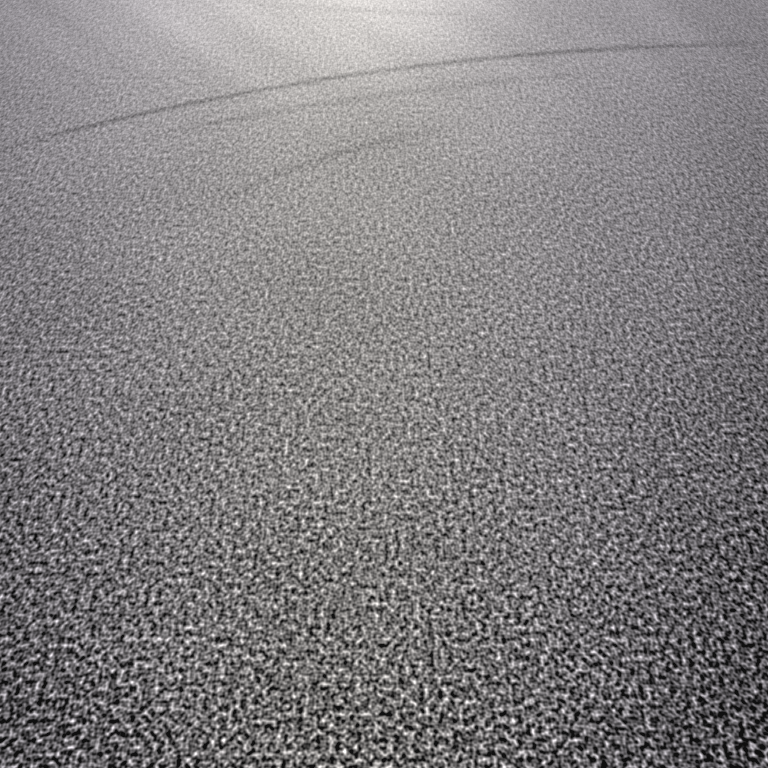
Give the GLSL for this texture, as a Shadertoy shader.

```glsl
// Grainy asphalt receding from the viewer, lit by a soft glow at the far edge.
// Gradient noise on a perspective plane makes the grain; smooth ramps make
// the light, and thin parabolic arcs make the faint tyre tracks.

#define HORIZON 1.8          // height where the plane would vanish
#define GRAIN_DENSITY 207.0  // grain cells per unit of the plane
#define GRAIN_NEAR 0.85      // grain contrast at the bottom
#define GRAIN_FAR 0.14       // grain contrast at the top
#define LIGHT_NEAR 0.41      // brightness at the bottom
#define LIGHT_FAR 0.67       // brightness at the top
#define GLOW_CENTER vec2(0.45, 1.03)
#define GLOW_SIZE vec2(0.23, 0.15)
#define GLOW_GAIN 0.20
#define VIGNETTE 0.12
#define TRACK_DEPTH 0.13

vec2 gradientAt(vec2 cell) {
    vec3 q = fract(vec3(cell.xyx) * vec3(0.1031, 0.1030, 0.0973));
    q += dot(q, q.yzx + 33.33);
    float angle = 6.28319 * fract((q.x + q.y) * q.z);
    return vec2(cos(angle), sin(angle));
}

float gradientNoise(vec2 p) {
    vec2 i = floor(p), f = p - i;
    vec2 u = f * f * f * (f * (f * 6.0 - 15.0) + 10.0);
    vec2 e = vec2(1.0, 0.0);
    float low = mix(dot(gradientAt(i), f),
                    dot(gradientAt(i + e.xy), f - e.xy), u.x);
    float high = mix(dot(gradientAt(i + e.yx), f - e.yx),
                     dot(gradientAt(i + e.xx), f - e.xx), u.x);
    return mix(low, high, u.y);
}

// Soft line along y = k.x + k.y x + k.z x^2, faded outside the span
float track(vec2 uv, vec3 k, float width, vec2 span) {
    float slope = k.y + 2.0 * k.z * uv.x;
    float d = (uv.y - k.x - uv.x * (k.y + k.z * uv.x)) / sqrt(1.0 + slope * slope);
    float fade = smoothstep(span.x, span.x + 0.2, uv.x)
               * (1.0 - smoothstep(span.y - 0.25, span.y, uv.x));
    return exp(-d * d / (width * width)) * fade;
}

// Stones of two sizes, evenly shaped but shrinking with distance
float asphaltGrain(vec2 uv) {
    float away = HORIZON - uv.y;
    vec2 plane = GRAIN_DENSITY * vec2((uv.x - 0.47) / away, -log(away));
    float n = 0.75 * gradientNoise(plane)
            + 0.60 * gradientNoise(plane * 1.73 + 41.7);
    return n + 0.35 * n * abs(n);
}

float groundLight(vec2 uv) {
    float side = 2.0 * (uv.x - 0.45);
    float light = mix(LIGHT_NEAR, LIGHT_FAR, uv.y) - VIGNETTE * side * side;
    vec2 g = (uv - GLOW_CENTER) / GLOW_SIZE;
    light += GLOW_GAIN * exp(-dot(g, g));

    // Broad wear patches, and slanted streaks near the far edge
    light += 0.035 * gradientNoise(uv * vec2(6.0, 9.0) + 3.1);
    float streak = gradientNoise(vec2(uv.x * 14.0 + uv.y * 21.0, uv.y * 4.0 - uv.x * 2.0));
    return light + 0.07 * streak * smoothstep(0.78, 1.0, uv.y);
}

void mainImage(out vec4 fragColor, in vec2 fragCoord) {
    vec2 uv = fragCoord / iResolution.xy;
    float light = groundLight(uv);

    // Tyre tracks: one clear arc and three fainter companions
    float tracks = track(uv, vec3(0.806, 0.272, -0.136), 0.0030, vec2(-0.05, 1.05));
    tracks += 0.40 * track(uv, vec3(0.774, 0.272, -0.136), 0.0045, vec2(0.10, 0.85));
    tracks += 0.45 * track(uv, vec3(0.554, 0.810, -0.571), 0.0050, vec2(0.22, 0.70));
    tracks += 0.35 * track(uv, vec3(1.010, -0.050, 0.0), 0.0040, vec2(0.28, 0.72));
    light -= TRACK_DEPTH * tracks;

    float contrast = mix(GRAIN_FAR, GRAIN_NEAR, pow(1.0 - uv.y, 1.2));
    light += contrast * asphaltGrain(uv);

    // Violet in the shade and at the sides, slightly warm in the middle
    float middle = exp(-pow((uv.x - 0.45) / 0.28, 2.0));
    vec3 tint = mix(vec3(0.998, 0.975, 1.012), vec3(1.012, 0.995, 0.982), middle);
    fragColor = vec4(clamp(max(light, 0.06) * tint, 0.0, 1.0), 1.0);
}
```
